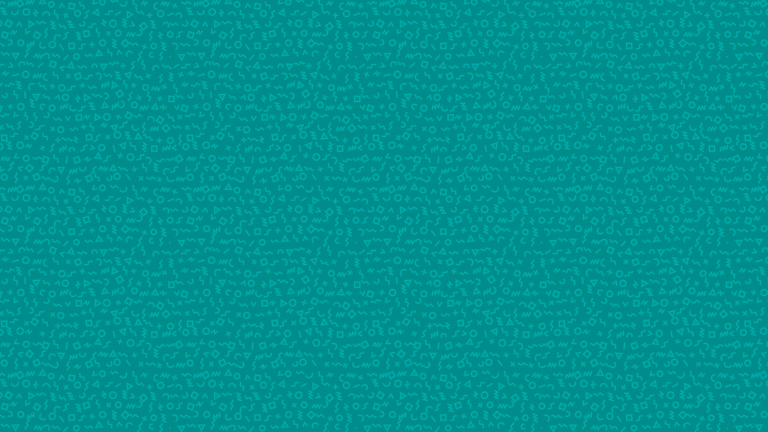
This pattern is drawn by a Shadertoy shader. Its source:

```glsl
// Teal wrapping-paper pattern of tiny scattered rings, squares, waves, zigzags and crosses.
#define CELL 0.0239                 // motif spacing, in canvas heights
#define MOTIF 0.0265                // motif size unit, in canvas heights
#define TILE vec2(18.0)             // cells before the scatter repeats
#define STROKE 0.057                // half line width, in motif units
#define JITTER 0.32                 // random shift of a motif, in cells
#define SWAY 0.12                   // slow bend of the rows, in cells
#define SOFTNESS 0.68               // edge width, in 1/288 of the height
#define GROUND vec3(0.0, 0.55, 0.54)
#define INK vec3(0.0, 0.695, 0.69)
#define TAU 6.2831853

float hash(vec2 c) {
    return fract(sin(dot(c, vec2(127.1, 311.7))) * 43758.5453);
}

// Distance to a segment running from -h to h.
float bar(vec2 p, vec2 h) {
    return length(p - h * clamp(dot(p, h) / dot(h, h), -1.0, 1.0));
}

// Distance to the outline of a regular polygon.
float polygon(vec2 p, float sides, float radius) {
    float sector = TAU / sides;
    float a = mod(atan(p.y, p.x) + 0.5 * sector, sector) - 0.5 * sector;
    return abs(length(p) * cos(a) - radius);
}

float arc(vec2 p, float radius, float halfAngle) {
    p.y += 0.5 * radius;
    float a = clamp(atan(p.x, p.y), -halfAngle, halfAngle);
    return length(p - radius * vec2(sin(a), cos(a)));
}

float wave(vec2 p, float halfLength) {
    const float amp = 0.075, freq = 13.5;
    float x = clamp(p.x, -halfLength, halfLength);
    float slope = amp * freq * cos(freq * x);
    float dy = (p.y - amp * sin(freq * x)) / sqrt(1.0 + slope * slope);
    return length(vec2(p.x - x, dy));
}

// Slanted legs, each mirrored onto the same segment.
float zigzag(vec2 p, float lastLeg) {
    const float legWidth = 0.14;
    float leg = clamp(floor(p.x / legWidth), -2.0, lastLeg);
    p.x -= (leg + 0.5) * legWidth;
    if (mod(leg, 2.0) > 0.5) p.x = -p.x;
    return bar(p, vec2(0.5 * legWidth, 0.14));
}

// Picks one kind of motif; the thresholds set the share of each.
float motif(vec2 p, float kind, float variant) {
    float detail = fract(variant * 7.0);
    float turn = variant * TAU;
    // Zigzags lie or stand.
    if (kind < 0.16) turn = (detail - 0.5) * 1.0 + (variant < 0.4 ? 0.25 * TAU : 0.0);
    float c = cos(turn), s = sin(turn);
    p = mat2(c, -s, s, c) * p;
    if (kind < 0.16) return zigzag(p, detail < 0.3 ? 0.0 : 2.0);
    if (kind < 0.42) return wave(p, mix(0.3, 0.42, detail));
    if (kind < 0.54) return abs(length(p) - mix(0.22, 0.28, detail));
    if (kind < 0.63) return polygon(p, 4.0, 0.22);
    if (kind < 0.69) return polygon(p, 3.0, 0.145);
    if (kind < 0.81) return arc(p, mix(0.2, 0.3, detail), mix(1.9, 1.4, detail));
    if (kind < 0.90) return min(bar(p, vec2(0.18, 0.0)), bar(p, vec2(0.0, 0.18)));
    if (kind < 0.96) return bar(vec2(abs(p.x) - 0.09, p.y), vec2(0.09, 0.15));
    if (kind < 0.99) return bar(p, vec2(0.24, 0.0));
    return length(p);
}

void mainImage(out vec4 fragColor, in vec2 fragCoord) {
    vec2 p = fragCoord / iResolution.y / CELL;
    float edge = SOFTNESS / (288.0 * MOTIF);
    float dist = 1.0;

    // Nearest motif among the neighbouring cells of a staggered grid.
    for (int j = -1; j <= 1; j++) {
        float row = floor(p.y) + float(j);
        float stagger = 0.5 * mod(row, 2.0);
        for (int i = -1; i <= 1; i++) {
            float column = floor(p.x - stagger) + float(i);
            vec2 seed = mod(vec2(column, row), TILE);
            vec2 center = vec2(column + stagger, row) + 0.5;
            center.y += SWAY * sin(TAU * 2.0 * center.x / TILE.x);
            center += JITTER * (vec2(hash(seed + 3.7), hash(seed + 9.2)) - 0.5);
            // A golden-ratio walk spreads the kinds evenly.
            float kind = fract(dot(seed, vec2(0.618, 0.755)) + 0.3 * hash(seed + 21.4));
            vec2 local = (p - center) * CELL / MOTIF;
            dist = min(dist, motif(local, kind, hash(seed + 35.8)));
        }
    }

    float ink = 1.0 - smoothstep(-edge, edge, dist - STROKE);
    fragColor = vec4(mix(GROUND, INK, ink), 1.0);
}
```
